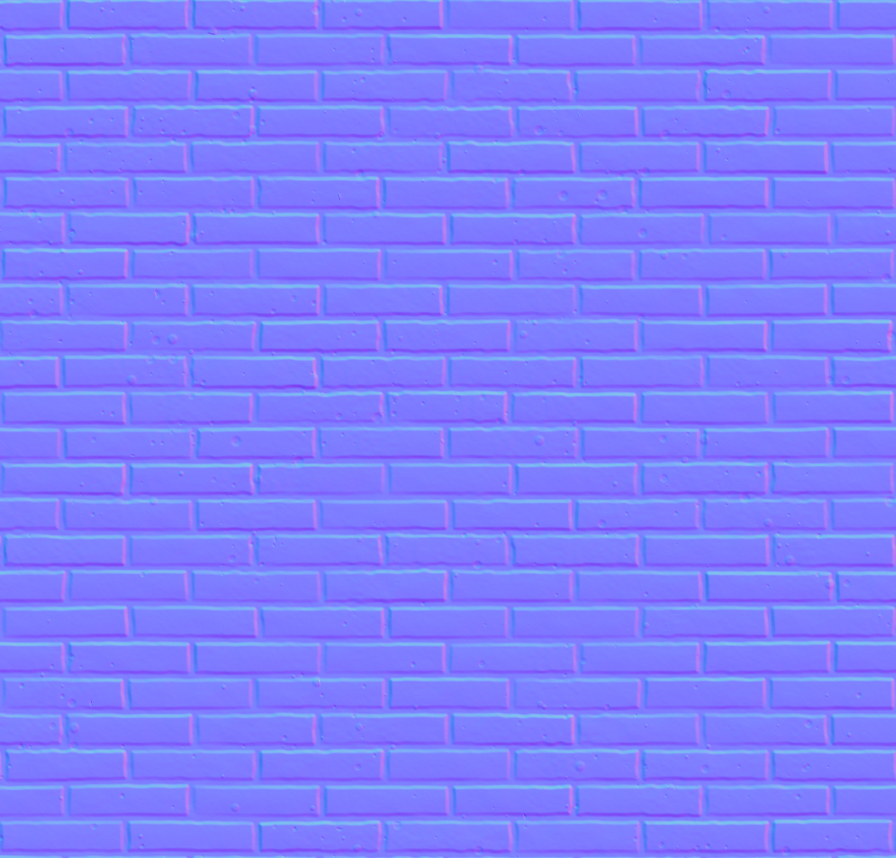
Write a Shadertoy shader that draws this texture map.

```glsl
const vec2 BRICKS = vec2(7.0, 24.0);   // bricks across, courses down
const float FIRST_JOINT = 0.004;       // height of the lowest bed joint
const float HALF_JOINT = 0.0036;
const float RELIEF = 0.0019;           // brick height above the mortar

float hash(vec2 p) {
    vec3 q = fract(p.xyx * vec3(0.1031, 0.1030, 0.0973));
    q += dot(q, q.yzx + 33.33);
    return fract((q.x + q.y) * q.z);
}

float noise(vec2 p) {
    vec2 i = floor(p), f = fract(p);
    f = f * f * f * (f * (f * 6.0 - 15.0) + 10.0);
    float low = mix(hash(i), hash(i + vec2(1, 0)), f.x);
    float high = mix(hash(i + vec2(0, 1)), hash(i + vec2(1, 1)), f.x);
    return mix(low, high, f.y);
}

float signedNoise(vec2 p) {
    return noise(p + 57.0) * 2.0 - 1.0;
}

float roundedBox(vec2 p, vec2 halfSize, float radius) {
    vec2 q = abs(p) - halfSize + radius;
    return length(max(q, 0.0)) + min(max(q.x, q.y), 0.0) - radius;
}

// Uneven position of the upright joint to the left of a brick
float jointPosition(float column, float row) {
    vec2 id = vec2(mod(column, BRICKS.x), row);
    return column + (hash(id + 11.0) - 0.5) * 0.05;
}

// Scattered round dents and grains, one candidate per grid cell
float blemishes(vec2 p, float density, float share) {
    vec2 id = floor(p * density);
    vec2 seed = id + density;
    vec2 centre = 0.35 + 0.3 * vec2(hash(seed + 3.0), hash(seed + 7.0));
    float radius = mix(0.1, 0.3, hash(seed + 13.0));
    float d = length(fract(p * density) - centre);
    float present = step(hash(seed + 19.0), share);
    float direction = hash(seed + 23.0) < 0.7 ? -1.0 : 1.0;
    return present * direction * (1.0 - smoothstep(radius * 0.3, radius, d)) * radius / density;
}

float wallHeight(vec2 p, float aspect) {
    // Hand-laid waviness of the joints
    vec2 wavy = p;
    wavy.y += 0.0011 * signedNoise(p * vec2(6.0, 22.0)) + 0.0004 * signedNoise(p * 55.0);
    wavy.x += 0.0010 * signedNoise(p * vec2(20.0, 45.0));

    // Running bond: alternate courses are shifted by half a brick
    vec2 size = vec2(aspect, 1.0) / BRICKS;
    float course = (wavy.y - FIRST_JOINT) / size.y;
    float row = mod(floor(course), BRICKS.y);
    float x = wavy.x / size.x - 0.5 * mod(row, 2.0);
    float column = floor(x);
    if (x < jointPosition(column, row)) column -= 1.0;
    else if (x > jointPosition(column + 1.0, row)) column += 1.0;
    float left = jointPosition(column, row);
    float right = jointPosition(column + 1.0, row);

    // Brick outline with worn edges
    vec2 id = vec2(mod(column, BRICKS.x), row);
    vec2 local = vec2(x - 0.5 * (left + right), fract(course) - 0.5) * size;
    vec2 halfSize = 0.5 * vec2(right - left, 1.0) * size - HALF_JOINT;
    halfSize.y -= 0.0007 * hash(id + 41.0);
    float d = roundedBox(local, halfSize, 0.0025);
    float wear = smoothstep(0.35, 0.8, noise(p * 14.0 + 5.0));
    d += mix(0.0004, 0.0011, wear) * signedNoise(p * 95.0);
    float brick = 1.0 - smoothstep(-0.0032, 0.0024, d);

    // Rounded, slightly tilted face
    vec2 tilt = (vec2(hash(id + 29.0), hash(id + 31.0)) - 0.5) * vec2(0.010, 0.030);
    float face = RELIEF * mix(0.8, 1.15, hash(id + 37.0));
    face += dot(local, tilt + vec2(0.002, 0.018));
    face -= 1.6 * local.y * local.y + 0.05 * local.x * local.x;

    // Painted surface grain, pits and rough mortar
    float grain = 0.00016 * signedNoise(p * vec2(38.0, 60.0));
    grain += mix(0.00003, 0.00008, wear) * signedNoise(p * vec2(150.0, 190.0));
    grain += 0.000025 * signedNoise(p * 340.0);
    float pits = blemishes(p, 42.0, 0.02 + 0.10 * wear) * 0.10;
    pits += blemishes(p + 0.37, 85.0, 0.02 + 0.10 * wear) * 0.16;
    float mortar = 0.00022 * signedNoise(p * vec2(45.0, 75.0));
    return mix(mortar, face, brick) + grain + pits;
}

vec2 wallSlope(vec2 p, float aspect, float stepSize) {
    vec2 e = vec2(stepSize, 0.0);
    return vec2(wallHeight(p + e.xy, aspect) - wallHeight(p - e.xy, aspect),
                wallHeight(p + e.yx, aspect) - wallHeight(p - e.yx, aspect)) / (2.0 * stepSize);
}

void mainImage(out vec4 fragColor, in vec2 fragCoord) {
    vec2 p = fragCoord / iResolution.y;
    float aspect = iResolution.x / iResolution.y;
    float stepSize = max(0.0010, 0.5 / iResolution.y);
    vec2 slope = wallSlope(p, aspect, stepSize);

    // Encode the surface normal as a colour
    vec3 normal = normalize(vec3(-slope, 1.0));
    fragColor = vec4(normal * 0.5 + vec3(0.496, 0.497, 0.5), 1.0);
}
```
